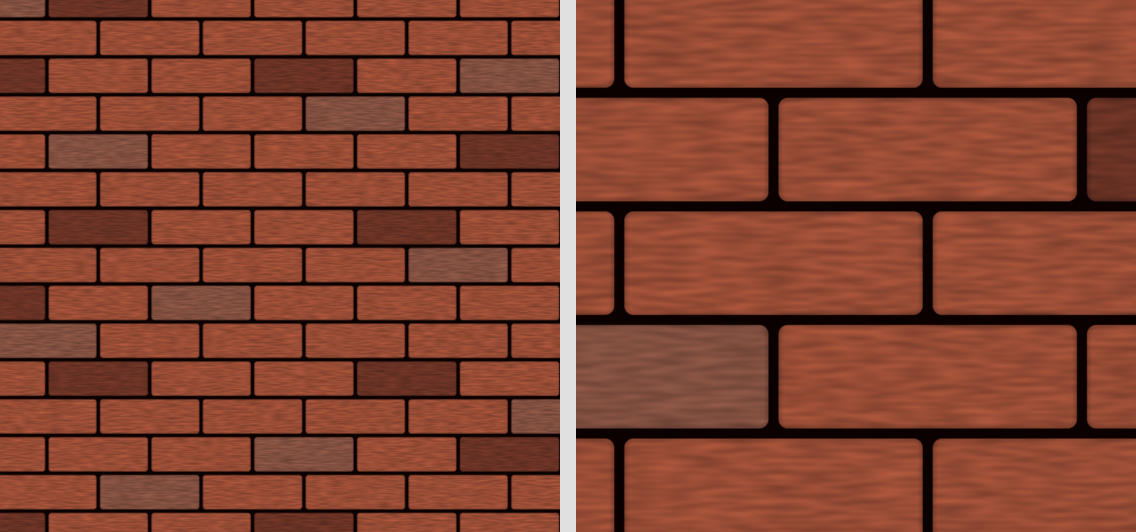
Left: the whole. Right: its middle third, enlarged.
Give the GLSL for this texture, as a Shadertoy shader.

```glsl
// Lengths are fractions of the canvas width
const vec2  BRICK_PITCH   = vec2(0.1836, 0.0676);
const vec2  FIRST_JOINT   = vec2(0.0837, 0.0339);  // from the top left
const float JOINT_WIDTH   = 0.0060;
const float CORNER_RADIUS = 0.0055;
const float RIM_WIDTH     = 0.0035;
const float RIM_SHADE     = 0.16;

const vec2  FINE_GRAIN    = vec2(46.0, 300.0);
const vec2  BROAD_GRAIN   = vec2(20.0, 120.0);
const float FINE_DEPTH    = 0.22;
const float BROAD_DEPTH   = 0.10;

const vec3  RED_CLAY      = vec3(0.595, 0.297, 0.207);
const vec3  DARK_CLAY     = vec3(0.410, 0.195, 0.143);
const vec3  GREY_CLAY     = vec3(0.505, 0.310, 0.250);
const vec3  JOINT_COLOUR  = vec3(0.045, 0.004, 0.004);

vec2 hashGradient(vec2 cell) {
    vec3 h = fract(cell.xyx * vec3(0.1031, 0.1030, 0.0973));
    h += dot(h, h.yzx + 33.33);
    float angle = 6.28319 * fract((h.x + h.y) * h.z);
    return vec2(cos(angle), sin(angle));
}

float gradientNoise(vec2 p) {
    vec2 cell = floor(p);
    vec2 f = p - cell;
    vec2 blend = f * f * f * (f * (f * 6.0 - 15.0) + 10.0);
    vec2 e = vec2(1.0, 0.0);
    float a = dot(hashGradient(cell), f);
    float b = dot(hashGradient(cell + e.xy), f - e.xy);
    float c = dot(hashGradient(cell + e.yx), f - e.yx);
    float d = dot(hashGradient(cell + e.xx), f - e.xx);
    return mix(mix(a, b, blend.x), mix(c, d, blend.x), blend.y);
}

float roundedBox(vec2 p, vec2 halfSize, float radius) {
    vec2 q = abs(p) - halfSize + radius;
    return length(max(q, 0.0)) + min(max(q.x, q.y), 0.0) - radius;
}

bool isMultiple(float value, float period) {
    return abs(mod(value + 0.5, period) - 0.5) < 0.25;
}

// Dark bricks zigzag through the even courses, grey ones lie on a skewed lattice
vec3 clayColour(vec2 id) {
    float pairIndex = floor(id.y * 0.5);
    float lead = mod(abs(pairIndex - 4.0) + 1.0, 3.0) - 1.0;
    float spacing = isMultiple(pairIndex, 2.0) ? 6.0 : 3.0;
    if (isMultiple(id.y, 2.0) && isMultiple(id.x - lead, spacing)) return DARK_CLAY;
    if (isMultiple(5.0 * id.x + id.y, 9.0)) return GREY_CLAY;
    return RED_CLAY;
}

// Horizontal streaks, shifted for each brick
float clayGrain(vec2 p, vec2 id) {
    vec2 shift = 50.0 + id * vec2(7.31, 3.77);
    float fine = gradientNoise(p * FINE_GRAIN + shift);
    float broad = gradientNoise(p * BROAD_GRAIN + shift.yx);
    return FINE_DEPTH * fine + BROAD_DEPTH * broad;
}

void mainImage(out vec4 fragColor, in vec2 fragCoord) {
    float pixel = 1.0 / iResolution.x;
    vec2 p = vec2(fragCoord.x, iResolution.y - fragCoord.y) * pixel;

    // Running bond: odd courses shift by half a brick
    vec2 grid = (p - FIRST_JOINT) / BRICK_PITCH + 1.0;
    grid.x -= 0.5 * mod(floor(grid.y), 2.0);
    vec2 id = floor(grid);
    vec2 local = (grid - id - 0.5) * BRICK_PITCH;

    float dist = roundedBox(local, 0.5 * (BRICK_PITCH - JOINT_WIDTH), CORNER_RADIUS);
    float cover = 1.0 - smoothstep(-pixel, pixel, dist);
    float rim = smoothstep(-RIM_WIDTH, 0.0, dist);

    vec3 brick = clayColour(id) * (1.0 + clayGrain(p, id)) * (1.0 - RIM_SHADE * rim);
    fragColor = vec4(mix(JOINT_COLOUR, brick, cover), 1.0);
}
```
